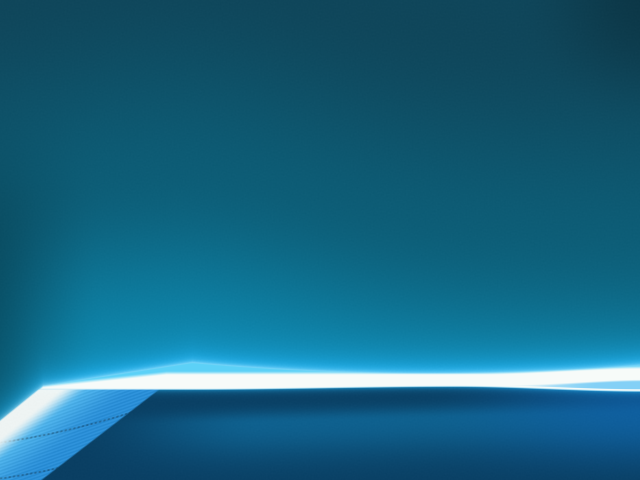
A WebGL 2 fragment shader for this background:

```glsl
#version 300 es
precision highp float;
// A glowing white light ribbon bends across a deep teal backdrop.

uniform vec2 u_resolution;
out vec4 fragColor;

// Backdrop colours
const vec3 TEAL_TOP = vec3(0.060, 0.275, 0.355);
const vec3 TEAL_MID = vec3(0.050, 0.365, 0.465);
const vec3 TEAL_LOW = vec3(0.050, 0.500, 0.640);
const vec3 FLOOR_DARK = vec3(0.035, 0.225, 0.360);
const vec3 FLOOR_LIT = vec3(0.060, 0.395, 0.580);
const vec3 FLOOR_RIGHT = vec3(0.060, 0.370, 0.660);

// Light colours
const vec3 GLOW = vec3(0.130, 0.720, 0.980);
const vec3 VEIL = vec3(0.360, 0.820, 0.970);
const vec3 WHITE = vec3(0.970, 0.985, 0.975);
const vec3 SHEET = vec3(0.170, 0.570, 0.860);
const vec3 SHEET_PALE = vec3(0.360, 0.760, 0.960);

// Ribbon layout, in units of the canvas height
const vec2 BEND = vec2(0.090, 0.196);
const float FOLD_SLOPE = 0.81;
const float FOLD_WIDTH = 0.078;
const float SHEET_END = 0.330;
const float GLOW_REACH = 0.028;
const float STRIPE_COUNT = 150.0;
const float GRAIN = 0.010;

vec2 hashGradient(vec2 cell) {
    vec2 h = vec2(dot(cell, vec2(127.1, 311.7)), dot(cell, vec2(269.5, 183.3)));
    return 2.0 * fract(sin(h) * 43758.5) - 1.0;
}

float gradientNoise(vec2 p) {
    vec2 i = floor(p), f = fract(p);
    vec2 u = f * f * (3.0 - 2.0 * f);
    vec2 e = vec2(1.0, 0.0);
    float a = dot(hashGradient(i), f);
    float b = dot(hashGradient(i + e.xy), f - e.xy);
    float c = dot(hashGradient(i + e.yx), f - e.yx);
    float d = dot(hashGradient(i + e.xx), f - e.xx);
    return mix(mix(a, b, u.x), mix(c, d, u.x), u.y);
}

// Coverage above a boundary, smoothed over a given softness
float above(float height, float softness) {
    return smoothstep(-softness, softness, height);
}

float foldLine(float x) {
    return BEND.y + FOLD_SLOPE * (x - BEND.x);
}

// Outer top of the ribbon: fold, rise to a peak, then a shallow sag
float topEdge(float x) {
    float rise = BEND.y + 0.156 * (x - BEND.x);
    float sag = 0.222 + 0.09 * (x - 0.9) * (x - 0.9);
    return min(foldLine(x), min(rise, sag));
}

// Top of the brightest core
float coreEdge(float x) {
    float rise = BEND.y + 0.105 * (x - BEND.x);
    float level = 0.223 + 0.012 * smoothstep(1.0, 1.35, x);
    return min(foldLine(x), min(rise, level));
}

float bottomEdge(float x) {
    return 0.189 + 0.006 * smoothstep(0.4, 0.95, x) - 0.010 * smoothstep(0.95, 1.34, x);
}

vec3 backdrop(vec2 p) {
    float lift = 0.10 * exp(-pow((p.x - 0.38) / 0.38, 2.0)) - 0.035 * p.x;
    float h = p.y - lift;
    vec3 color = mix(TEAL_MID, TEAL_TOP, smoothstep(0.50, 0.98, h));
    color = mix(TEAL_LOW, color, smoothstep(0.19, 0.56, h));
    float leftShade = (1.0 - smoothstep(-0.06, 0.22, p.x)) * (1.0 - smoothstep(0.25, 0.85, p.y));
    float corner = smoothstep(0.30, 0.0, length(p - vec2(1.36, 1.02)));
    return color * (1.0 - 0.38 * leftShade) * (1.0 - 0.22 * corner);
}

vec3 floorColor(vec2 p) {
    float band = p.y - 0.105 - 0.025 * p.x;
    float lit = exp(-pow(band / (band > 0.0 ? 0.026 : 0.075), 2.0));
    lit *= smoothstep(0.12, 0.55, p.x);
    vec3 color = mix(FLOOR_DARK, FLOOR_LIT, 0.12 + 0.78 * lit);
    float right = smoothstep(0.85, 1.36, p.x) * smoothstep(-0.04, 0.16, p.y);
    return mix(color, FLOOR_RIGHT, 0.65 * right);
}

// Translucent folded sheet with fine stripes and dotted seams
vec3 sheetColor(vec2 p, float depth, float px) {
    vec3 color = mix(SHEET_PALE, SHEET, smoothstep(0.04, 0.17, depth));
    float phase = (p.y - 0.35 * p.x) * STRIPE_COUNT;
    color += 0.022 * sin(6.2832 * phase);
    for (int i = 0; i < 2; i++) {
        float seam = p.y - (0.078 + 0.14 * p.x + 0.33 * p.x * p.x) + 0.075 * float(i);
        float dots = 0.6 + 0.4 * sin(p.x * 700.0);
        color *= 1.0 - 0.28 * dots * (1.0 - smoothstep(0.0006, 0.0012 + px, abs(seam)));
    }
    return mix(WHITE, color, smoothstep(FOLD_WIDTH * 0.45, FOLD_WIDTH * 1.1, depth));
}

void main() {
    vec2 p = gl_FragCoord.xy / u_resolution.y;
    p.x *= 1.33333 * u_resolution.y / u_resolution.x;
    float px = 1.0 / u_resolution.y;
    float low = bottomEdge(p.x);
    float depth = foldLine(p.x) - p.y;

    // Backdrop and the halo above the ribbon
    float slant = mix(0.75, 1.0, smoothstep(0.05, 0.14, p.x));
    float rise = max(p.y - topEdge(p.x), 0.0) * slant;
    float halo = 0.80 * exp(-rise / GLOW_REACH) + 0.16 * exp(-rise / 0.09);
    vec3 color = mix(backdrop(p), GLOW, halo * mix(0.7, 1.0, smoothstep(0.0, 0.2, p.x)));
    color = mix(color, WHITE, 0.45 * exp(-rise / 0.005));

    // Floor, thin underglow and folded sheet
    vec3 ground = mix(floorColor(p), GLOW, 0.6 * exp(-max(low - p.y, 0.0) / 0.006));
    float sheetLow = 0.1875 + 0.77 * (p.x - SHEET_END);
    ground = mix(ground, sheetColor(p, depth, px), 0.96 * above(p.y - sheetLow, px + 0.001));
    float inside = above(depth, px + 0.001);
    color = mix(color, ground, inside * above(low - p.y, px));

    // Pale veil, white core and the blue gap opening at the right
    float ribbon = above(topEdge(p.x) - p.y, px + 0.0008) * above(p.y - low, px + 0.0008);
    float core = above(coreEdge(p.x) - p.y, 0.005);
    vec3 light = mix(VEIL, WHITE, core);
    float gapTop = mix(low, 0.207, smoothstep(0.95, 1.34, p.x));
    float gap = above(gapTop - p.y, 0.003) * above(p.y - low - 0.004, 0.0015);
    light = mix(light, SHEET_PALE, 0.75 * gap * smoothstep(1.0, 1.25, p.x));
    color = mix(color, light, ribbon);

    // Fine grain
    color += GRAIN * gradientNoise(p * 260.0) * (1.0 - ribbon);
    fragColor = vec4(clamp(color, 0.0, 1.0), 1.0);
}
```
